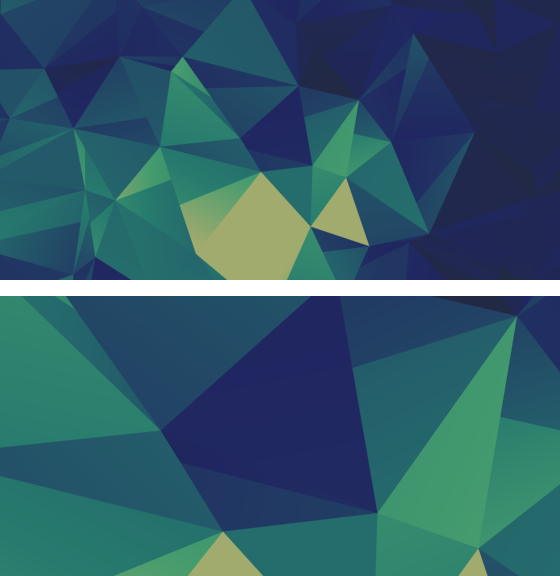
Top: the whole. Bottom: its middle third, enlarged.
Write a Shadertoy shader that draws this background.

```glsl
// Low-poly backdrop: a rotated, strongly jittered grid is cut into triangles,
// each filled with a soft linear gradient. A broad glow field sets the level of
// every facet, and a ramp turns it from charcoal and navy to teal, green and sand.

vec2 hash22(vec2 p) {
    vec3 q = fract(p.xyx * vec3(.1031, .1030, .0973));
    q += dot(q, q.yzx + 33.33);
    return fract((q.xx + q.yz) * q.zy);
}

float cross2(vec2 a, vec2 b) { return a.x * b.y - a.y * b.x; }

// Signed distance to the line through a and b, positive on its left
float lineDist(vec2 p, vec2 a, vec2 b) {
    return cross2(b - a, p - a) / max(length(b - a), 1e-5);
}

float blob(vec2 p, vec2 centre, vec2 radius) {
    p = (p - centre) / radius;
    return exp(-dot(p, p));
}

// Broad light distribution: glow low in the middle, darkness to the right
float glowField(vec2 p) {
    float level = mix(.31, .07, smoothstep(.9, 1.75, p.x));
    level += .57 * blob(p, vec2(.97, .13), vec2(.30, .32));
    level += .24 * blob(p, vec2(.42, .32), vec2(.55, .33));
    level += .58 * blob(p, vec2(1.36, .48), vec2(.24, .20));
    level += .30 * blob(p, vec2(.70, .66), vec2(.18, .22));
    level -= .24 * blob(p, vec2(.38, .76), vec2(.20, .22));
    level -= .24 * blob(p, vec2(1.15, .70), vec2(.20, .18));
    level -= .36 * blob(p, vec2(.92, .46), vec2(.15, .15));
    return level;
}

vec3 ramp(float t) {
    vec3 stops[7] = vec3[7](
        vec3(.13, .16, .27), vec3(.125, .15, .38), vec3(.13, .24, .39),
        vec3(.14, .38, .42), vec3(.15, .48, .43), vec3(.27, .61, .43),
        vec3(.63, .67, .43));
    vec3 col = stops[0];
    for (int i = 1; i < 7; i++)
        col = mix(col, stops[i], clamp(t * 6. - float(i - 1), 0., 1.));
    return col;
}

// Adds one triangle, weighted by its pixel coverage
void addFacet(vec2 p, vec2 a, vec2 b, vec2 c, vec2 id, float px, inout vec4 sum) {
    float side = sign(cross2(b - a, c - a));
    float d = min(min(side * lineDist(p, a, b), side * lineDist(p, b, c)),
                  side * lineDist(p, c, a));
    float cover = clamp(d / px + .5, 0., 1.);
    if (cover <= 0.) return;

    vec2 r = hash22(id), s = hash22(id + 51.7);
    vec2 centre = (a + b + c) / 3.;
    float base = glowField(centre);
    float level = base + (r.x - .5) * (.12 + .34 * base);

    // Rare sand-coloured sparks inside the lit region
    level += .28 * step(.88, s.x) * smoothstep(.42, .55, base);

    // Linear gradient across the facet
    float angle = 6.2832 * r.y;
    level += dot(p - centre, vec2(cos(angle), sin(angle))) * (.15 + 1.1 * base) * s.y;

    // Faint fold from one corner to the opposite edge
    float fold = lineDist(p, a, mix(b, c, .25 + .5 * s.x));
    level += .13 * (base + .1) * step(.45, s.y) * clamp(fold / px, -.5, .5) * 2.;

    sum += vec4(ramp(clamp(level, 0., 1.)), 1.) * cover;
}

const float DENSITY = 4.1;
const mat2 TILT = mat2(.921, .389, -.389, .921);

// Each grid cell owns one vertex placed anywhere inside it
vec2 vertexAt(vec2 cell) {
    return (cell + .04 + .92 * hash22(cell + 40.)) * TILT / DENSITY;
}

void mainImage(out vec4 fragColor, in vec2 fragCoord) {
    vec2 p = fragCoord / iResolution.y;
    float px = 1.2 / iResolution.y;
    vec2 home = floor(TILT * p * DENSITY);
    vec4 sum = vec4(0.);

    for (int j = -1; j <= 0; j++)
    for (int i = -1; i <= 0; i++) {
        vec2 cell = home + vec2(i, j);
        vec2 a = vertexAt(cell), b = vertexAt(cell + vec2(1, 0));
        vec2 c = vertexAt(cell + vec2(0, 1)), d = vertexAt(cell + 1.);

        // Cut along a diagonal that lies inside the quad, the shorter if both do
        bool adInside = lineDist(b, a, d) * lineDist(c, a, d) < 0.;
        bool bcInside = lineDist(a, b, c) * lineDist(d, b, c) < 0.;
        bool cutAD = adInside && (!bcInside || distance(a, d) < distance(b, c));

        vec2 id = cell * vec2(2, 1) + 80.;
        addFacet(p, a, b, cutAD ? d : c, id, px, sum);
        addFacet(p, d, c, cutAD ? a : b, id + vec2(1, 0), px, sum);
    }
    fragColor = vec4(sum.rgb / max(sum.a, 1e-4), 1.);
}
```
